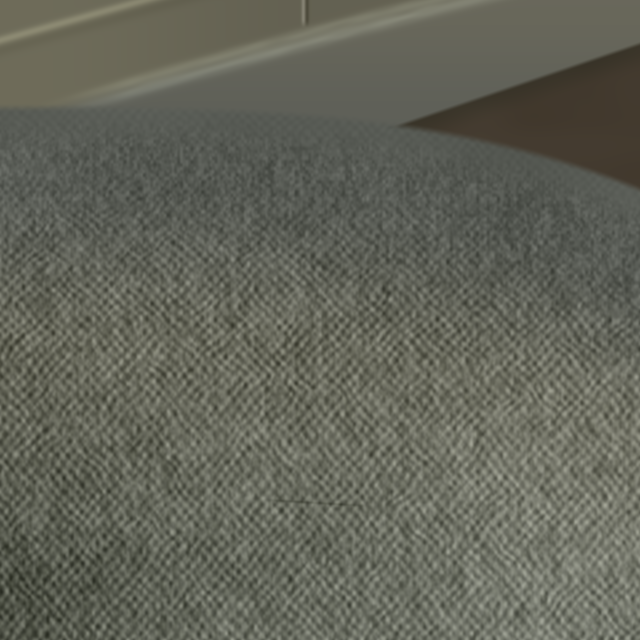
This texture is drawn by a Shadertoy shader. Its source:

```glsl
// A rounded, coarsely woven grey cushion in front of a pale floor with light
// seams and a brown wedge. The weave is a staggered lattice of upright knots
// over thin threads, bent by value noise and flattened toward the far edge.

float hash(vec2 p) {
    return fract(sin(dot(p, vec2(127.1, 311.7))) * 43758.545);
}

float noise(vec2 p) {
    vec2 cell = floor(p), f = fract(p);
    f = f * f * (3.0 - 2.0 * f);
    return mix(mix(hash(cell), hash(cell + vec2(1, 0)), f.x),
               mix(hash(cell + vec2(0, 1)), hash(cell + vec2(1, 1)), f.x), f.y);
}

// Soft band of the given half width around d = 0
float band(float d, float halfWidth) {
    return exp(-d * d / (halfWidth * halfWidth));
}

vec3 floorColor(vec2 p) {
    float seam = p.y - (0.831 + 0.268 * (p.x - 0.104) + 0.008 * sin(3.14 * p.x));
    float side = smoothstep(-0.015, 0.015, seam);
    vec3 nearFloor = mix(vec3(0.37, 0.375, 0.345), vec3(0.41, 0.405, 0.355),
                         smoothstep(0.80, 1.0, p.y));
    vec3 farFloor = mix(vec3(0.43, 0.42, 0.35), vec3(0.39, 0.38, 0.32),
                        smoothstep(0.05, 0.5, p.x));
    vec3 col = mix(nearFloor, farFloor, side);

    // Broad double seam, fading in from its lower end
    float ridges = 0.6 * band(seam - 0.010, 0.008) + 0.75 * band(seam + 0.007, 0.010);
    ridges *= 0.85 + 0.3 * noise(vec2(p.x * 30.0, seam * 150.0));
    col += vec3(0.14, 0.15, 0.14) * ridges * smoothstep(0.04, 0.25, p.x);
    // Narrow seam in the upper left corner
    float corner = p.y - 0.937 - 0.278 * p.x;
    col += vec3(0.12, 0.12, 0.10) * band(corner, 0.007);
    col -= 0.025 * band(corner + 0.016, 0.010);
    // Short upright joint
    float joint = smoothstep(0.955, 0.970, p.y);
    col += joint * (0.13 * band(p.x - 0.474, 0.003) - 0.09 * band(p.x - 0.480, 0.003));

    // Brown wedge with a darker rim along its upper edge
    float wedge = 0.805 + 0.339 * (p.x - 0.625) - p.y;
    vec3 brown = mix(vec3(0.23, 0.21, 0.165), vec3(0.265, 0.23, 0.185),
                     smoothstep(0.0, 0.045, wedge));
    brown += 0.025 * (noise(p * vec2(12.0, 22.0)) - 0.5);
    return mix(col, brown, smoothstep(-0.004, 0.005, wedge));
}

vec3 fabricColor(vec2 p, float depth) {
    // Broad light: dim at the far edge, brighter to the lower right
    vec3 col = mix(vec3(0.342, 0.355, 0.330), vec3(0.403, 0.406, 0.354),
                   smoothstep(0.10, 0.38, depth));
    col = mix(col, vec3(0.407, 0.420, 0.374), smoothstep(0.35, 0.75, depth));
    col += 0.055 * smoothstep(0.3, 0.95, p.x) * smoothstep(0.7, 0.2, p.y);
    col -= 0.070 * smoothstep(0.35, 0.0, p.x) * smoothstep(0.50, 0.0, p.y);
    col -= 0.035 * band(p.y - 0.08 - 0.12 * p.x, 0.06) * smoothstep(0.8, 0.3, p.x);
    col += 0.035 * (noise(p * vec2(5.0, 7.0)) - 0.5);

    // Staggered knots: two rib directions in near balance, unevenly bent
    vec2 bend = vec2(noise(p * 34.0), noise(p * 34.0 + 37.0)) - 0.5;
    vec2 q = p + vec2(0.007, 0.009) * bend;
    q.y += 0.10 * smoothstep(0.35, 0.9, q.y) * q.y;
    vec2 phase = 6.2832 * q * vec2(55.0, 47.0);
    float balance = mix(0.32, 0.68, noise(p * 28.0 + 71.0));
    float knots = mix(cos(phase.x + phase.y), cos(phase.x - phase.y), balance);
    float strength = smoothstep(0.03, 0.36, depth);
    float uneven = 0.55 + 0.9 * noise(p * 55.0 + 11.0);
    col += vec3(0.088, 0.089, 0.083) * knots * uneven * mix(0.12, 1.0, strength);

    // Upright threads of several lengths
    float thread = noise(p * vec2(170.0, 34.0)) - 0.5;
    float dash = noise(p * vec2(190.0, 90.0) + 5.0) - 0.5;
    float grain = noise(p * vec2(240.0, 190.0) + 19.0) - 0.5;
    col += (mix(0.035, 0.085, strength) * thread + mix(0.07, 0.11, strength) * dash
            + 0.07 * grain) * smoothstep(0.0, 0.08, depth);

    // Faint crease
    float crease = band(p.y - 0.218 + 0.06 * (p.x - 0.43), 0.0025);
    col -= 0.08 * crease * smoothstep(0.40, 0.45, p.x) * smoothstep(0.60, 0.53, p.x);
    return col;
}

void mainImage(out vec4 fragColor, in vec2 fragCoord) {
    vec2 p = fragCoord / iResolution.xy;
    // Distance below the cushion's curved upper edge
    float depth = 0.832 - 0.128 * pow(max(p.x, 0.0), 3.2) - p.y;
    vec3 col = mix(floorColor(p), fabricColor(p, depth),
                   smoothstep(-0.007, 0.008, depth));
    fragColor = vec4(clamp(col, 0.0, 1.0), 1.0);
}
```
